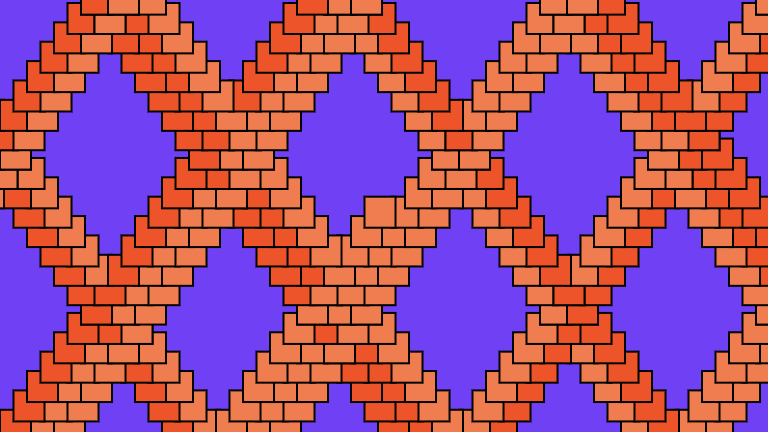
Write a WebGL 2 fragment shader that draws this pattern.

```glsl
#version 300 es
precision highp float;

uniform vec2 u_resolution;
out vec4 fragColor;

const float COLUMN = 0.03125;  // sideways step of a diagonal, in canvas heights
const float ROW = 0.04484;     // downward step of a diagonal

// Column where the middle strand of a band meets row zero
float bandStart(bool rising, int band) {
    float b = float(band);
    return rising ? 5.0 + 2.0 * floor(8.6 * b + 0.4)
                  : -7.0 + 2.0 * floor(8.34 * b);
}

// Bands lose some side strands; one begins partway down
bool isPresent(bool rising, int band, int side, float row) {
    if (side == 0) return true;
    if (rising) {
        if (side > 0) return band < 3;
        return band > 0 && (band != 2 || row > 9.5);
    }
    return side < 0 ? band != 2 : band != 0;
}

bool isRed(bool rising, int band, int side) {
    if (rising) return side < 0 ? band == 1 : side == 0 && band % 3 == 0;
    if (side == 0) return band % 2 == 1;
    return side < 0 ? band < 2 : band > 1;
}

// Outlined square whose top left corner is at the given point
void paintSquare(inout vec3 color, vec2 p, vec2 corner, vec3 fill, float pixel) {
    vec2 q = abs(p - corner - 0.0359) - 0.0359;
    float d = max(q.x, q.y);
    float halfLine = 0.0023;
    float cover = clamp(0.5 - (d - halfLine) / pixel, 0.0, 1.0);
    float inside = clamp(0.5 - (d + halfLine) / pixel, 0.0, 1.0);
    color = mix(color, fill * inside, cover);
}

void main() {
    float pixel = 1.0 / u_resolution.y;
    vec2 p = gl_FragCoord.xy * pixel;
    p.y = 1.0 - p.y;

    vec3 violet = vec3(0.44, 0.25, 0.96);
    vec3 coral = vec3(0.94, 0.49, 0.31);
    vec3 red = vec3(0.93, 0.33, 0.16);
    vec3 color = violet;

    // Lower rows first, so each square overlaps the one beneath it
    float nearestRow = floor((p.y - 0.0069) / ROW);
    for (int i = 1; i >= -2; i--) {
        float row = nearestRow + float(i);
        // Middle strands lie under both side strands
        for (int layer = 0; layer < 3; layer++) {
            int side = layer == 0 ? 0 : 2 * layer - 3;
            for (int family = 0; family < 2; family++) {
                bool rising = family == 1;
                for (int band = 0; band < 5; band++) {
                    if (!isPresent(rising, band, side, row)) continue;
                    float column = bandStart(rising, band) + 2.0 * float(side)
                                 + (rising ? -row : row);
                    vec2 corner = vec2(column * COLUMN, 0.0069 + row * ROW);
                    vec3 fill = isRed(rising, band, side) ? red : coral;
                    paintSquare(color, p, corner, fill, pixel);
                }
            }
        }
    }
    fragColor = vec4(color, 1.0);
}
```
